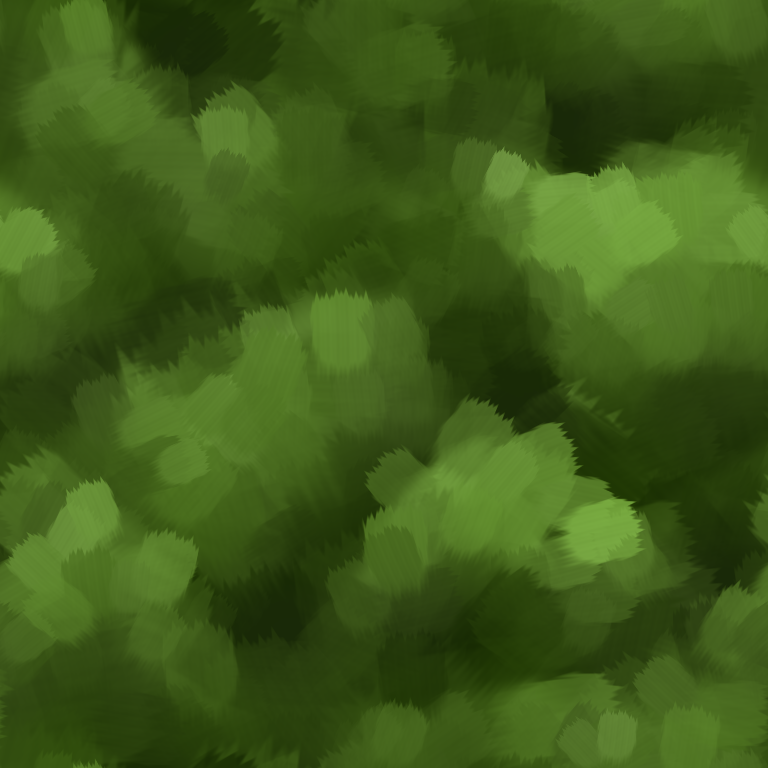
Give the GLSL for this texture, as a three.js fragment shader.

```glsl
// Painted foliage: staggered leafy clumps, lit above and dark below, are
// rendered as layers of brush dabs, from broad flat strokes to small touches.
// Every grid wraps and every sine has whole periods, so the square tiles.
#define CLUMPS vec2(2.0, 3.0)
#define LAYERS 6
#define COARSE_GRID 4.0
#define GRID_STEP 2.0
#define DAB_SIZE vec2(0.72, 0.52)
#define OPACITY 0.84
#define TONE_JITTER 0.30
#define RAGGED 0.060
#define CONTRAST 1.22
#define SHADOW vec3(0.095, 0.165, 0.02)
#define LIGHT vec3(0.50, 0.69, 0.29)

varying vec2 vUv;
const float TAU = 6.2831853;

vec3 hash3(vec2 cell, float seed) {
  vec3 p = fract(vec3(cell, seed + 1.7) * vec3(0.1031, 0.1030, 0.0973));
  p += dot(p, p.yxz + 33.33);
  return fract((p.xxy + p.yxx) * p.zyx);
}

// Slow drift of tone and hue, from -1 to 1
float mottle(vec2 uv) {
  return sin(TAU * (uv.x + uv.y + 0.15)) * sin(TAU * (2.0 * uv.y - uv.x + 0.3))
       + 0.5 * sin(TAU * (3.0 * uv.x - 2.0 * uv.y)) * sin(TAU * (2.0 * uv.x + 3.0 * uv.y));
}

// Broad light and shade: tilted clumps of varied size over a dim ground
float foliageTone(vec2 uv) {
  vec2 p = uv + 0.045 * sin(TAU * (vec2(1.0, 2.0) * uv.yx + vec2(0.1, 0.6)))
              + 0.018 * sin(TAU * (vec2(5.0, 4.0) * uv.yx + vec2(0.4, 0.2)));
  vec2 g = p * CLUMPS;
  vec2 base = floor(g);
  float drift = mottle(uv);
  float tone = 0.25 + 0.12 * drift;
  for (int j = 0; j < 3; j++) {
    for (int i = 0; i < 3; i++) {
      vec2 cell = base + vec2(float(i) - 1.0, 1.0 - float(j));
      vec3 h = hash3(mod(cell, CLUMPS), 41.0);
      vec3 k = hash3(mod(cell, CLUMPS), 83.0);
      float stagger = 0.5 * mod(cell.x, 2.0) - 0.25;
      vec2 center = cell + 0.5 + 0.4 * (h.xy - 0.5) + vec2(0.0, stagger);
      vec2 q = (g - center) / (vec2(0.56, 0.74) * mix(0.78, 1.12, k.x));
      q.y += 0.9 * (h.z - 0.5) * q.x;
      float lean = 1.5 * (k.y - 0.5);
      float height = dot(q, vec2(sin(lean), cos(lean)));
      float cover = 1.0 - smoothstep(0.80, 1.0, length(q));
      float lit = smoothstep(-0.70, 0.90, height) * mix(0.62, 1.0, k.z);
      tone = mix(tone, 0.06 + 0.82 * lit, cover);
    }
  }
  return tone + 0.05 * drift;
}

// Streaks across the width of a brush
float bristles(float x, float phase) {
  return 0.8 * sin(8.0 * x + phase) + 0.8 * sin(21.0 * x + 3.0 * phase)
       + 0.7 * sin(43.0 * x + 5.0 * phase);
}

// Coverage of one dab: crisp ragged head, feathered tail
float dabMask(vec2 q, float streak) {
  vec2 a = abs(q);
  a.x = max(a.x + RAGGED * streak, 0.0);
  a.y += 0.04 * sin(8.0 * q.x + streak);
  a *= a;
  float edge = sqrt(length(a));
  float softness = mix(0.12, 0.55, smoothstep(-0.2, 0.9, -q.x));
  return 1.0 - smoothstep(1.0 - softness, 1.0, edge);
}

// Lays one wrapped grid of dabs over paint = (tone, saturation shift)
vec2 paintLayer(vec2 paint, vec2 uv, float grid, float fine) {
  vec2 g = uv * grid;
  vec2 base = floor(g);
  for (int j = 0; j < 3; j++) {
    for (int i = 0; i < 3; i++) {
      vec2 cell = base + vec2(float(i) - 1.0, 1.0 - float(j));
      vec2 id = mod(cell, grid);
      vec3 place = hash3(id, grid);
      vec3 look = hash3(id, grid + 57.0);

      vec2 center = cell + 0.5 + 0.8 * (place.xy - 0.5);
      float angle = mix(0.75, 1.35, fine) + mix(3.4, 2.2, fine) * (place.z - 0.5);
      vec2 dir = vec2(cos(angle), sin(angle));
      vec2 d = g - center;
      d += 0.12 * d.yx * d.yx * (look.y - 0.5);
      vec2 size = DAB_SIZE * mix(0.70, 1.05, look.x);
      vec2 q = vec2(dot(d, dir), dot(d, vec2(-dir.y, dir.x))) / size;

      float streak = bristles(q.y, TAU * look.y);
      float mask = dabMask(q, streak);
      if (mask > 0.002) {
        float tone = foliageTone(center / grid);
        float sparse = mix(1.0, smoothstep(0.25, 0.60, tone), fine);
        float present = mix(0.45 + 0.6 * look.z, smoothstep(0.25, 0.6, look.z), fine);
        tone += TONE_JITTER * (look.y - 0.5) * mix(0.6, 1.0, fine) + 0.03 * fine;
        tone += 0.010 * streak + 0.02 * q.x;
        float alpha = min(mask * OPACITY * sparse * present, 0.95);
        paint = mix(paint, vec2(tone, look.x - 0.5), alpha);
      }
    }
  }
  return paint;
}

void main() {
  vec2 paint = vec2(foliageTone(vUv), 0.0);
  for (int i = 0; i < LAYERS; i++) {
    float fine = float(i) / float(LAYERS - 1);
    paint = paintLayer(paint, vUv, COARSE_GRID + GRID_STEP * float(i), fine);
  }

  // Tone to green, with blue rising late and slight shifts of saturation
  float t = clamp(0.41 + CONTRAST * (paint.x - 0.42), 0.0, 1.05);
  vec3 color = mix(SHADOW, LIGHT, vec3(t, t, pow(t, 1.25)));
  color += vec3(-0.01, 0.012, -0.03) * (paint.y + 0.4 * mottle(vUv));
  gl_FragColor = vec4(clamp(color, 0.0, 1.0), 1.0);
}
```
